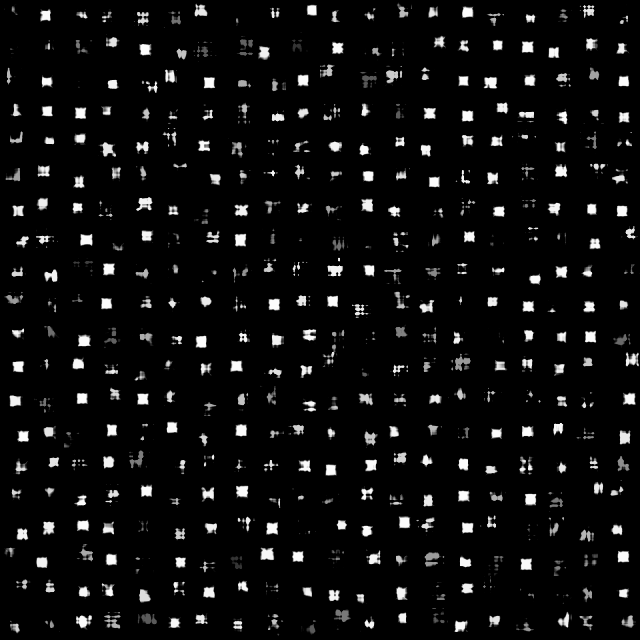
Give the GLSL for this pattern, as a Shadertoy shader.

```glsl
float hash(vec2 p) {
    vec3 q = fract(vec3(p.xyx) * 0.1031);
    q += dot(q, q.yzx + 33.33);
    return fract((q.x + q.y) * q.z);
}

float noise(vec2 p) {
    vec2 i = floor(p), f = fract(p);
    f *= f * (3.0 - 2.0 * f);
    return mix(mix(hash(i), hash(i + vec2(1, 0)), f.x),
               mix(hash(i + vec2(0, 1)), hash(i + vec2(1, 1)), f.x), f.y);
}

void mainImage(out vec4 fragColor, in vec2 fragCoord) {
    // Twenty cells each way, mostly centred with a few strays
    vec2 uv = fragCoord / iResolution.xy * 20.0;
    vec2 cell = floor(uv);
    vec2 shift = vec2(hash(cell + 3.0), hash(cell + 41.0)) - 0.5;
    shift *= 0.22 + 0.7 * dot(shift, shift);
    vec2 p = uv - cell - 0.5 - shift;

    // Worn blocks spread wider than solid ones
    float wear = 1.2 * hash(cell + 87.0);
    vec2 spread = vec2(hash(cell + 123.0), hash(cell + 161.0)) - 0.5;
    vec2 halfSize = 0.16 + wear * (0.03 + 0.10 * spread);
    vec2 q = abs(p) - halfSize;
    float dist = length(max(q, 0.0)) + min(max(q.x, q.y), 0.0);

    // Crossed threads and broad patches eat into the block
    float columns = noise(vec2(uv.x * 15.0, cell.y * 17.0 + 5.0));
    float rows = noise(vec2(cell.x * 19.0 + 7.0, uv.y * 15.0));
    float weave = 0.5 * (columns + rows) - 0.5;
    float blotch = noise(uv * 7.0 + 211.0) - 0.5;
    float level = min(0.4 - mix(14.0, 7.0, min(wear, 1.0)) * dist, 1.3);
    level += 0.8 * weave + wear * (2.4 * weave + 2.0 * blotch - 0.9);

    // Some worn blocks fade to grey
    float fade = 1.0 - 0.6 * wear * wear * hash(cell + 199.0);
    float ink = smoothstep(0.0, 0.9, level) * clamp(fade, 0.2, 1.0);
    fragColor = vec4(vec3(0.99 * ink), 1.0);
}
```
